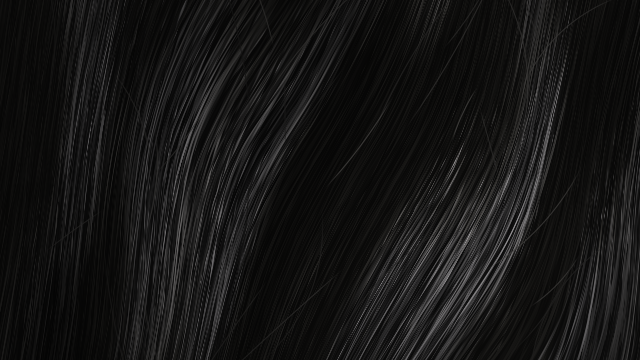
Write a WebGL 1 fragment shader that draws this texture.

```glsl
precision highp float;
// Dark, glossy hair: layered fine strands in leaning locks, with stray hairs on top.

uniform vec2 u_resolution;

float hash(vec2 p) {
  return fract(sin(dot(p, vec2(127.1, 311.7))) * 43758.5453);
}

float noise(vec2 p) {
  vec2 i = floor(p), f = fract(p);
  f = f * f * (3.0 - 2.0 * f);
  return mix(mix(hash(i), hash(i + vec2(1.0, 0.0)), f.x),
             mix(hash(i + vec2(0.0, 1.0)), hash(i + 1.0), f.x), f.y);
}

// Coordinate across the hair: nearly upright at the sides, leaning in the middle.
float combed(vec2 p, float lean) {
  float slope = 0.12 + 0.42 * exp(-pow((p.x - 1.02) / 0.45, 2.0));
  float bend = 0.09 * noise(p * vec2(2.2, 1.6) + 4.0);
  return p.x - (slope + lean) * (p.y - 0.5) + bend;
}

// Soft sheen, strongest right of centre at middle height.
float sheen(vec2 p) {
  vec2 q = (p - vec2(1.05, 0.52)) / vec2(0.75, 0.55);
  return mix(0.22, 1.0, exp(-dot(q, q)));
}

vec3 tint(float value, float gloss) {
  return value * mix(vec3(1.02, 0.99, 0.92), vec3(1.0, 0.985, 1.0), gloss);
}

// One layer of strands, laid over the colour beneath it.
vec3 addStrands(vec3 under, vec2 p, float layer) {
  float lean = 0.26 * (hash(vec2(layer, 3.7)) - 0.5);
  float density = mix(58.0, 105.0, hash(vec2(layer, 9.1)));
  float u = combed(p, lean);
  float x = u * density + layer * 17.3;
  float id = floor(x);
  float h = hash(vec2(id, layer));

  // Each strand sways inside its own column.
  float sway = 0.26 * sin(p.y * (4.0 + 7.0 * h) + h * 43.0);
  float d = abs(fract(x) - 0.5 + sway);
  float width = mix(0.10, 0.22, hash(vec2(id, layer + 31.0)));
  float soft = 0.55 * density / u_resolution.y;
  float cover = 1.0 - smoothstep(width - soft, width + soft, d);

  // Strands break into tapered lengths of differing brightness.
  float s = p.y * mix(1.0, 2.2, h) + h * 71.0;
  float t = fract(s);
  float taper = smoothstep(0.0, 0.25, t) * (1.0 - smoothstep(0.7, 1.0, t));
  float shine = pow(hash(vec2(id + layer * 5.0, floor(s))), 2.4);

  float lock = noise(vec2(u * 8.0, p.y * 2.0 + layer * 0.06));
  lock = smoothstep(0.32, 0.82, lock);
  float light = 0.07 + 0.54 * lock * sheen(p);
  return mix(under, tint(0.030 + light * shine, lock), cover * taper);
}

// Sparse curved hairs that cross the locks.
vec3 addStray(vec3 under, vec2 p, float k) {
  vec2 centre = vec2(hash(vec2(k, 1.0)) * u_resolution.x / u_resolution.y,
                     hash(vec2(k, 2.0)));
  float angle = mix(-0.45, 0.95, hash(vec2(k, 3.0)));
  float c = cos(angle), s = sin(angle);
  vec2 q = p - centre;
  q = vec2(c * q.x - s * q.y, s * q.x + c * q.y);
  float bend = 2.4 * (hash(vec2(k, 4.0)) - 0.5);
  float d = abs(q.x - bend * q.y * q.y) / sqrt(1.0 + 4.0 * bend * bend * q.y * q.y);
  float halfLength = mix(0.08, 0.28, hash(vec2(k, 5.0)));
  float ends = 1.0 - smoothstep(0.5, 1.0, abs(q.y) / halfLength);
  float line = 1.0 - smoothstep(0.0, 0.0012 + 0.7 / u_resolution.y, d);
  float value = 0.09 + 0.24 * hash(vec2(k, 6.0)) * sheen(p);
  return mix(under, tint(value, 0.5), 0.75 * line * ends);
}

void main() {
  vec2 p = gl_FragCoord.xy / u_resolution.y;
  vec3 color = tint(0.032, 0.0);

  for (int i = 0; i < 14; i++) {
    color = addStrands(color, p, float(i) + 1.0);
  }
  for (int i = 0; i < 36; i++) {
    color = addStray(color, p, float(i) + 11.0);
  }

  // Deep shadow between the locks and towards the left edge.
  float gap = noise(vec2(combed(p, 0.0) * 5.0 + 20.0, p.y * 1.3));
  color *= mix(0.62, 1.12, smoothstep(0.15, 0.6, gap));
  color *= mix(0.7, 1.0, smoothstep(0.0, 0.35, p.x));
  gl_FragColor = vec4(color, 1.0);
}
```
